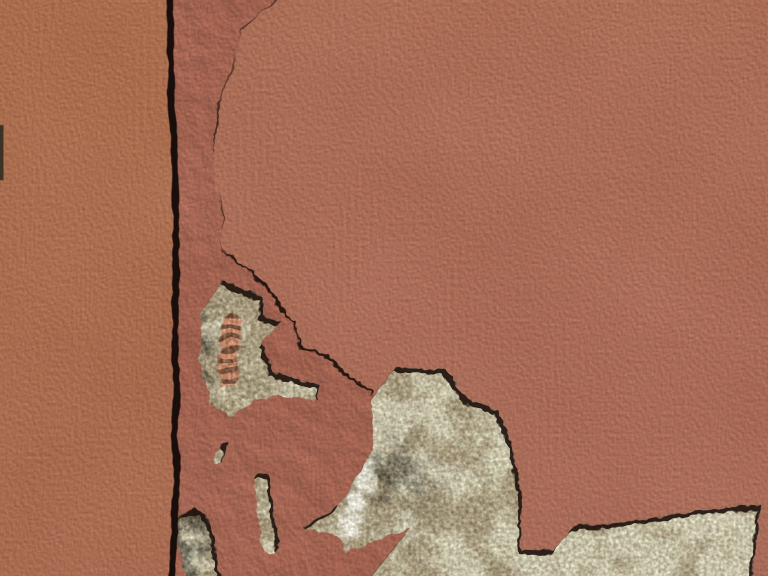
Reproduce this texture procedurally as a Shadertoy shader.

```glsl
const vec2 LEDGE[16] = vec2[16](
    vec2(.49, 1.01), vec2(.418, .948), vec2(.405, .882), vec2(.382, .835), vec2(.372, .748), vec2(.37, .69),
    vec2(.387, .644), vec2(.382, .566), vec2(.425, .538), vec2(.465, .5), vec2(.491, .462),
    vec2(.51, .441), vec2(.519, .401), vec2(.564, .384), vec2(.599, .351), vec2(.646, .318));
const vec2 UPPER_HOLE[16] = vec2[16](
    vec2(.385, .514), vec2(.425, .497), vec2(.455, .486), vec2(.453, .453), vec2(.486, .441), vec2(.455, .405),
    vec2(.474, .354), vec2(.525, .34), vec2(.556, .33), vec2(.55, .306), vec2(.486, .314),
    vec2(.443, .306), vec2(.4, .278), vec2(.368, .297), vec2(.344, .38), vec2(.352, .46));
const vec2 MAIN_HOLE[16] = vec2[16](
    vec2(.688, .363), vec2(.773, .358), vec2(.809, .309), vec2(.865, .288), vec2(.889, .227), vec2(.906, .132),
    vec2(.903, .054), vec2(.94, -.03), vec2(.62, -.03), vec2(.712, .085), vec2(.599, .04),
    vec2(.587, .071), vec2(.526, .083), vec2(.59, .123), vec2(.649, .219), vec2(.646, .306));

float gradientDot(vec2 cell, vec2 offset) {
    float angle = 6.283 * fract(sin(dot(cell, vec2(127.1, 311.7))) * 43758.5);
    return dot(vec2(cos(angle), sin(angle)), offset);
}

float noise(vec2 p) {
    vec2 i = floor(p), f = fract(p), e = vec2(1, 0);
    vec2 u = f * f * (3. - 2. * f);
    return mix(mix(gradientDot(i, f), gradientDot(i + e, f - e), u.x),
               mix(gradientDot(i + e.yx, f - e.yx), gradientDot(i + 1., f - 1.), u.x), u.y);
}

float fbm(vec2 p) {
    float sum = 0., amplitude = 1.;
    for (int i = 0; i < 5; i++) {
        sum += amplitude * noise(p);
        p = mat2(1.6, 1.2, -1.2, 1.6) * p + 3.7;
        amplitude *= .55;
    }
    return sum;
}

float segment(vec2 p, vec2 a, vec2 b) {
    vec2 d = b - a;
    return length(p - a - d * clamp(dot(p - a, d) / dot(d, d), 0., 1.));
}

float polygon(vec2 p, vec2 v[16]) {
    float d = 9., side = 1.;
    for (int i = 0; i < 16; i++) {
        vec2 a = v[i], b = v[(i + 1) % 16];
        d = min(d, segment(p, a, b));
        if ((a.y > p.y) != (b.y > p.y) && p.x < mix(a.x, b.x, (p.y - a.y) / (b.y - a.y))) side = -side;
    }
    return d * side;
}

// x: distance to the ledge line, y: signed offset to its right
vec2 ledge(vec2 p) {
    vec2 result = vec2(9., p.x - .72);
    for (int i = 0; i < 15; i++) {
        vec2 a = LEDGE[i], b = LEDGE[i + 1];
        result.x = min(result.x, segment(p, a, b));
        if (p.y <= a.y && p.y > b.y) result.y = p.x - mix(a.x, b.x, (p.y - a.y) / (b.y - a.y));
    }
    return result;
}

float holes(vec2 p) {
    float top = .045 + .043 * smoothstep(.96, 1., p.x) + .032 * smoothstep(1., 1.3, p.x);
    float right = max(p.y - top, max(.89 - p.x, p.x - 1.306 - .11 * p.y));
    float d = min(right, min(polygon(p, UPPER_HOLE), polygon(p, MAIN_HOLE)));
    d = min(d, segment(p, vec2(.335, .085), vec2(.36, -.03)) - .03);
    d = min(d, segment(p, vec2(.455, .165), vec2(.47, .05)) - .014);
    return min(d, segment(p, vec2(.388, .225), vec2(.378, .2)) - .006);
}

float relief(vec2 p, float rough) {
    return .12 * noise(p * 150.) + .1 * noise(p * 260.) + rough * fbm(p * 22.);
}

void mainImage(out vec4 fragColor, in vec2 fragCoord) {
    vec2 p = fragCoord / iResolution.y;
    float px = 1. / iResolution.y;
    vec2 warped = p + .006 * vec2(noise(p * 45.), noise(p * 45. + 9.)) + .004 * noise(p * 120.);
    vec3 dark = vec3(.13, .075, .055);

    // Region masks
    vec2 edge = ledge(warped);
    float seam = p.x - .295 - .01 * smoothstep(1., .6, p.y) + .007 * smoothstep(.12, 0., p.y)
               - .006 * noise(vec2(p.y * 14., 2)) - .003 * noise(vec2(p.y * 60., 7));
    float rough = step(0., seam) * smoothstep(.003, -.003, edge.y);
    float bare = smoothstep(px, -px, holes(warped));

    // Painted plaster
    vec3 paint = mix(vec3(.655, .415, .345), vec3(.665, .43, .335), p.y);
    paint.b -= .03 * step(seam, 0.);
    paint = mix(paint, vec3(.63, .385, .315), rough) + .018 * fbm(p * 4.);

    // Bare mortar with stains, lime and exposed brick
    float stain = fbm(p * 13. + 4.) + .5 * (p.x - .75);
    vec3 mortar = mix(vec3(.64, .59, .48), vec3(.78, .76, .66), smoothstep(-.35, .3, stain));
    float soot = exp(-250. * pow(length(p - vec2(.68, .17)), 2.)) + smoothstep(.385, .35, p.x);
    mortar *= 1. - .4 * soot * smoothstep(-.4, .3, fbm(p * 24.));
    float lime = segment(p, vec2(.635, .19), vec2(.605, .075)) + .025 * noise(p * 50.);
    mortar = mix(mortar, vec3(.88, .87, .82), smoothstep(.022, .004, lime));
    float brick = segment(p, vec2(.402, .44), vec2(.395, .345)) + .012 * noise(p * 60.);
    float course = smoothstep(-.5, .3, sin(p.y * 330. + 4. * noise(p * 30.)));
    mortar = mix(mortar, mix(vec3(.47, .33, .25), vec3(.75, .52, .4), course), smoothstep(.021, .014, brick));
    mortar += .18 * noise(p * 140.) + .12 * noise(p * 230.);

    // Light from the upper right, with shadows inside the holes
    vec3 color = mix(paint, mortar, bare);
    float bump = mix(.02 + .3 * rough, .18, bare);
    color *= 1. + clamp(.75 * (relief(p, bump) - relief(p + vec2(.003, .004), bump)), -.3, .22);
    color = mix(color, dark, .93 * bare * smoothstep(-.001, .002, holes(warped + vec2(.006, .009))));

    // Ledge line and deep vertical seam
    float lower = smoothstep(.6, .54, p.y);
    float width = mix(.0012, .0027, lower) * (1. + 1.5 * noise(p * 25.));
    float strength = mix(.75 * smoothstep(-.25, .2, noise(p * 18.)), .95, lower);
    color = mix(color, dark, strength * (1. - bare) * smoothstep(px, -px, edge.x - width));
    float seamWidth = .0058 + .003 * noise(vec2(p.y * 22., 4));
    color = mix(color, dark * .75, smoothstep(px, -px, abs(seam) - seamWidth));

    // Chip at the left border
    color = mix(color, vec3(.24, .2, .14), smoothstep(px, -px, max(p.x - .006, abs(p.y - .735) - .048)));
    fragColor = vec4(clamp(color, 0., 1.), 1.);
}
```
